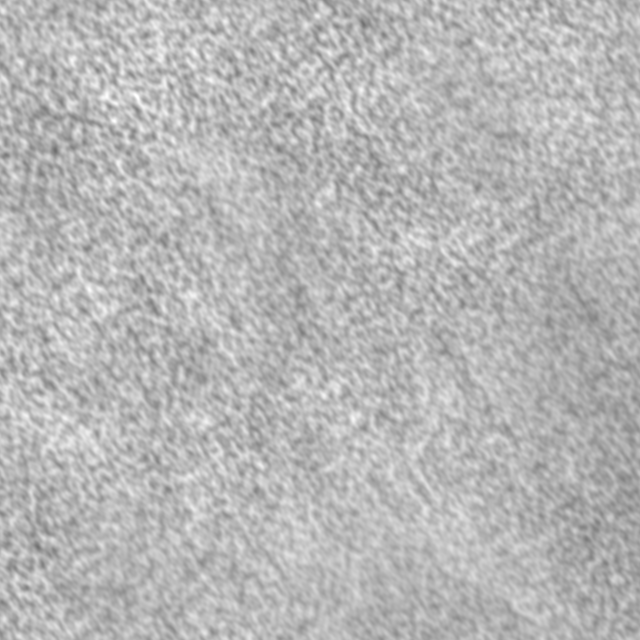
A Shadertoy shader for this texture:

```glsl
vec2 randomDirection(vec2 cell) {
    float angle = 6.2832 * fract(sin(dot(cell, vec2(127.1, 311.7))) * 43758.5453);
    return vec2(cos(angle), sin(angle));
}

float cornerSlope(vec2 cell, vec2 offset, vec2 corner) {
    return dot(randomDirection(cell + corner), offset - corner);
}

// Gradient noise, centred on zero
float gradientNoise(vec2 p) {
    vec2 cell = floor(p);
    vec2 f = p - cell;
    vec2 blend = f * f * f * (f * (f * 6.0 - 15.0) + 10.0);
    float low = mix(cornerSlope(cell, f, vec2(0, 0)), cornerSlope(cell, f, vec2(1, 0)), blend.x);
    float high = mix(cornerSlope(cell, f, vec2(0, 1)), cornerSlope(cell, f, vec2(1, 1)), blend.x);
    return mix(low, high, blend.y);
}

vec2 rotate(vec2 p, float angle) {
    float c = cos(angle), s = sin(angle);
    return vec2(c * p.x + s * p.y, c * p.y - s * p.x);
}

// Broad mottling drawn out along the slope
float mottling(vec2 p) {
    float sum = 0.0;
    float frequency = 3.3;
    for (int i = 0; i < 4; i++) {
        sum += gradientNoise(rotate(p, 0.25 * float(i)) * frequency + 17.3 * float(i));
        frequency *= 2.1;
    }
    return sum;
}

// Fine soft grains in two overlapping sizes
float grains(vec2 p) {
    float coarse = gradientNoise(p * 72.0 + 5.7);
    float fine = gradientNoise(rotate(p, 0.6) * 118.0 + 41.2);
    return coarse + 0.7 * fine;
}

void mainImage(out vec4 fragColor, in vec2 fragCoord) {
    vec2 uv = fragCoord / iResolution.xy;

    // x runs down the diagonal, y across it
    vec2 slope = rotate(uv, -0.93) * vec2(0.72, 1.1);

    // Grain is rougher toward the upper left, calmer at the lower right
    float roughness = mix(0.85, 1.2, smoothstep(-0.5, 0.7, uv.y - uv.x));
    roughness *= 1.0 + 0.5 * gradientNoise(uv * 4.0 + 9.1);

    float shade = 0.718;
    shade += 0.062 * mottling(slope);
    shade += 0.21 * roughness * grains(slope);

    // Faint long streaks
    shade += 0.05 * gradientNoise(slope * vec2(6.0, 30.0) + 63.0);

    // Darker right edge and lighter left side
    shade -= 0.08 * (1.0 - smoothstep(0.0, 0.4, length((uv - vec2(1.02, 0.22)) * vec2(1.2, 0.9))));
    shade += 0.015 * (0.5 - uv.x);

    fragColor = vec4(vec3(clamp(shade, 0.0, 1.0)), 1.0);
}
```
